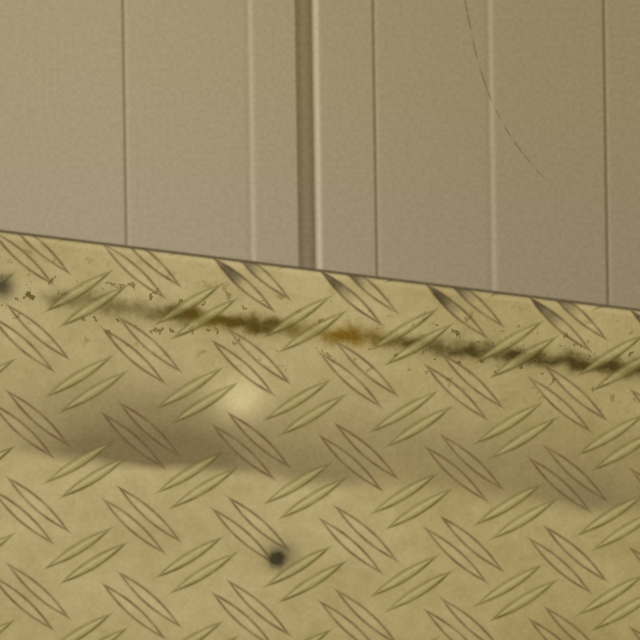
This texture is drawn by a three.js fragment shader. Its source:

```glsl
// A worn tread plate with a slanted top edge, below a beige wall of upright panels.
// Raised lenses sit on two interleaved, slightly perspective lattices; seams, grime
// and stains are soft bands broken up by layered gradient noise.
#define EDGE_HEIGHT 0.639
#define EDGE_SLOPE 0.1237
#define WALL_LEAN 0.015
#define RIM_WIDTH 0.0023
#define GRIME_WIDTH 0.0125
#define GRAIN 0.022
#define WALL_LIGHT vec3(0.650, 0.590, 0.465)
#define WALL_DARK vec3(0.575, 0.515, 0.385)
#define PLATE_LIGHT vec3(0.690, 0.620, 0.430)
#define PLATE_DARK vec3(0.490, 0.425, 0.285)
#define RIM_BROWN vec3(0.390, 0.305, 0.195)
#define GRIME_DARK vec3(0.260, 0.215, 0.085)

varying vec2 vUv;

vec2 gradientAt(vec2 cell) {
  float h = fract(sin(dot(cell, vec2(127.1, 311.7))) * 43758.5);
  return vec2(cos(6.2832 * h), sin(6.2832 * h));
}

float gradientNoise(vec2 p) {
  vec2 i = floor(p), f = fract(p);
  vec2 u = f * f * f * (f * (f * 6.0 - 15.0) + 10.0);
  vec2 e = vec2(1.0, 0.0);
  float low = mix(dot(gradientAt(i), f), dot(gradientAt(i + e), f - e), u.x);
  float high = mix(dot(gradientAt(i + e.yx), f - e.yx), dot(gradientAt(i + 1.0), f - 1.0), u.x);
  return mix(low, high, u.y);
}

float fbm(vec2 p) {
  float sum = 0.0, gain = 0.6;
  for (int k = 0; k < 4; k++) {
    sum += gain * gradientNoise(p);
    p = mat2(1.6, 1.2, -1.2, 1.6) * p + 7.3;
    gain *= 0.5;
  }
  return sum;
}

float bell(float d, float width) { return exp(-d * d / (width * width)); }

float below(float edge, float soft, float x) { return 1.0 - smoothstep(edge - soft, edge + soft, x); }

// Lattice index (column, row) to canvas position, and its inverse
vec2 treadCentre(vec2 c) {
  return vec2(0.047 + 0.1758 * c.x - 0.00156 * c.x * c.x,
              0.607 - 0.0208 * c.x - c.y * (0.1348 - 0.0018 * c.x));
}

vec2 treadIndex(vec2 p) {
  float u = (p.x - 0.047) / 0.1758;
  float column = u + 0.0098 * u * u;
  return vec2(column, (0.607 - p.y - 0.0208 * column) / (0.1348 - 0.0018 * column));
}

// Pointed lens: x = distance, y = position along (-1 to 1), z = offset across
vec3 lens(vec2 d, vec2 axis, vec2 halfSize) {
  float along = dot(d, axis) / halfSize.x;
  float across = dot(d, vec2(-axis.y, axis.x));
  return vec3(abs(across) + halfSize.y * (along * along - 1.0), along, across);
}

vec3 wall(vec2 p) {
  vec3 col = mix(WALL_LIGHT, WALL_DARK, smoothstep(0.1, 1.05, p.x + 0.15 * (p.y - 0.7)));
  col += vec3(-0.01, -0.01, 0.015) * below(0.72, 0.2, p.y);
  float s = p.x - WALL_LEAN * (1.0 - p.y);
  // Alternating dark and light seams
  for (int k = 0; k < 5; k++) {
    float n = float(k);
    float d = s - (0.1914 + 0.2031 * n - 0.00384 * n * n);
    if (mod(n, 2.0) < 0.5) col += 0.025 * bell(d - 0.005, 0.003) - 0.115 * bell(d, 0.0027);
    else col += 0.065 * bell(d, 0.0045) - 0.02 * bell(d + 0.007, 0.004);
  }
  // Wide groove with a lit right lip
  float groove = smoothstep(0.457, 0.463, s) * below(0.487, 0.003, s);
  col -= groove * (0.105 + 0.05 * bell(s - 0.464, 0.005) + 0.05 * bell(s - 0.485, 0.006));
  col += 0.12 * bell(s - 0.4935, 0.0045);
  // Hairline scratch
  float t = 1.0 - p.y;
  float scratch = bell(p.x - (0.7266 + 0.18 * t + 3.42 * t * t * t), 0.0017);
  return col - 0.09 * scratch * below(0.275, 0.01, t) * smoothstep(-0.25, 0.15, gradientNoise(vec2(t * 45.0, 3.0)));
}

vec3 plateSurface(vec2 p) {
  float cloud = fbm(p * vec2(5.0, 9.0));
  float fine = fbm(p * 32.0 + 4.0);
  vec3 col = PLATE_LIGHT + 0.07 * cloud + 0.05 * fine;
  col -= vec3(0.045, 0.045, 0.05) * smoothstep(0.35, 1.0, p.x) + 0.03 * below(0.06, 0.12, p.y);
  // Brown smear, crisp below and fading upward
  float rise = p.y - (0.297 - 0.1 * p.x) + 0.025 * cloud;
  float smear = smoothstep(-0.012, 0.02, rise) * below(0.1, 0.085, rise);
  float patchy = 0.6 + 0.45 * bell(p.x - 0.24, 0.13) + 0.7 * cloud - 0.35 * below(0.08, 0.08, p.x);
  col = mix(col, PLATE_DARK, clamp(smear * patchy, 0.0, 1.0));
  col += vec3(0.17, 0.17, 0.14) * bell(length((p - vec2(0.375, 0.376)) * vec2(1.0, 1.2)), 0.042);
  // Ragged grime streak and scattered flecks
  float d = p.y - (0.545 - 0.133 * p.x + 0.01 * p.x * p.x) + 0.018 * fine;
  float start = 0.55 * smoothstep(0.05, 0.09, p.x) + 0.45 * smoothstep(0.2, 0.28, p.x);
  float streak = bell(d, GRIME_WIDTH) * start * (0.9 + 1.1 * fbm(p * vec2(18.0, 28.0) + 9.0));
  vec3 grime = mix(GRIME_DARK, vec3(0.44, 0.33, 0.08), bell(p.x - 0.53, 0.08) + 0.45 * bell(p.x - 0.33, 0.08));
  float flecks = smoothstep(0.19, 0.34, fbm(p * 55.0)) * bell(d, 0.05) * 0.65;
  return mix(col, grime, clamp(max(streak, flecks), 0.0, 0.92));
}

vec3 addTreads(vec3 col, vec2 p) {
  vec2 index = treadIndex(p);
  vec2 fallCell = floor(index + 0.5);
  vec2 riseCell = floor(index - vec2(0.5, 0.47) + 0.5) + vec2(0.5, 0.47);
  float wear = 0.8 + 0.5 * gradientNoise(p * 40.0);
  for (int k = 0; k < 2; k++) {
    float side = float(k) * 2.0 - 1.0;
    // Falling pair: brown outlines, stained along the top row
    vec3 f = lens(p - treadCentre(fallCell) - side * vec2(0.0124, 0.0091), vec2(0.75, -0.661), vec2(0.059, 0.0078));
    float inside = below(0.0, 0.002, f.x);
    col += 0.015 * inside;
    col = mix(col, RIM_BROWN, 0.68 * wear * bell(f.x, RIM_WIDTH));
    float stained = step(abs(fallCell.y), 0.1) * step(1.5, fallCell.x);
    col = mix(col, vec3(0.24, 0.21, 0.14), 0.75 * wear * stained * inside * below(-0.15, 0.35, f.y));
    // Rising pair: olive, lit above and shaded below
    vec3 r = lens(p - treadCentre(riseCell) - side * vec2(0.0117, -0.0117), vec2(0.852, 0.523), vec2(0.055, 0.0072));
    float rim = bell(r.x, RIM_WIDTH);
    float lower = below(0.0, 0.003, r.z);
    col = mix(col, vec3(0.60, 0.555, 0.34), 0.6 * below(0.0, 0.002, r.x));
    col = mix(col, vec3(0.37, 0.335, 0.17), wear * rim * mix(0.35, 0.72, lower));
    col += 0.06 * bell(r.z - 0.001, 0.0025) * below(-0.002, 0.002, r.x);
  }
  return col;
}

void main() {
  vec2 p = vUv;
  float depth = EDGE_HEIGHT - EDGE_SLOPE * p.x - p.y;
  vec3 plate = addTreads(plateSurface(p), p);
  // Dark spot with a trailing smudge, and a stain at the left border
  float spot = bell(length(p - vec2(0.432, 0.126)) + 0.004 * gradientNoise(p * 90.0), 0.0125);
  spot += 0.35 * bell(length((p - vec2(0.442, 0.135)) * vec2(0.8, 1.0)), 0.019);
  spot += 0.75 * bell(length(p - vec2(0.004, 0.552)), 0.017);
  plate = mix(plate, vec3(0.21, 0.19, 0.12), clamp(spot, 0.0, 0.9));
  vec3 col = mix(wall(p), plate, smoothstep(-0.0015, 0.0015, depth));
  // Thin shadow along the plate edge, with a pale lip beneath
  col = mix(col, vec3(0.34, 0.30, 0.21), 0.8 * bell(depth, 0.0026));
  col += 0.035 * bell(depth - 0.007, 0.004);
  col += GRAIN * (gradientNoise(p * 170.0) + 0.6 * gradientNoise(p * 95.0));
  gl_FragColor = vec4(col, 1.0);
}
```
